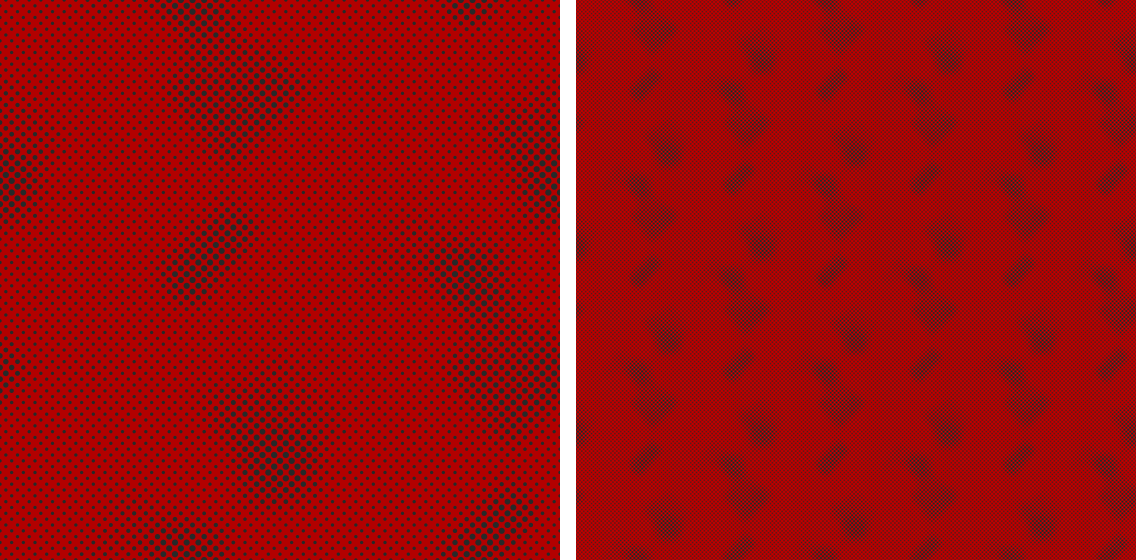
Left: one tile. Right: repeated 3 by 3.
Give the GLSL for this pattern, as a three.js fragment shader.

```glsl
// Halftone of dark round dots on red, on a square grid turned 45 degrees.
// Each dot takes its radius from a smooth value noise sampled at its centre,
// so soft patches of larger dots drift over an even field of small ones.

varying vec2 vUv;

const vec3 GROUND_COLOR = vec3(0.70, 0.0, 0.0);
const vec3 DOT_COLOR = vec3(0.145, 0.165, 0.16);
const float REPEATS = 48.0;       // staggered dot pairs across and down
const float NOISE_CELLS = 6.0;    // noise lattice steps per diagonal period
const float MIN_RADIUS = 0.20;    // in diagonal grid cells
const float MAX_RADIUS = 0.38;
const float PATCH_START = 0.45;   // noise level where dots begin to grow
const float PATCH_FULL = 0.95;    // noise level of the largest dots

float hash(vec2 p) {
  return fract(sin(dot(p, vec2(127.1, 311.7))) * 43758.5453);
}

// Lattice value that wraps after NOISE_CELLS steps
float latticeValue(vec2 p) {
  return hash(mod(p, NOISE_CELLS));
}

float wrappedNoise(vec2 p) {
  vec2 i = floor(p);
  vec2 f = fract(p);
  vec2 w = f * f * (3.0 - 2.0 * f);
  float low = mix(latticeValue(i), latticeValue(i + vec2(1.0, 0.0)), w.x);
  float high = mix(latticeValue(i + vec2(0.0, 1.0)), latticeValue(i + 1.0), w.x);
  return mix(low, high, w.y);
}

void main() {
  // Diagonal grid: both axes wrap across the canvas
  vec2 grid = REPEATS * vec2(vUv.x + vUv.y, vUv.x - vUv.y);
  vec2 center = floor(grid) + 0.5;

  // One radius per dot
  float level = wrappedNoise(center * NOISE_CELLS / REPEATS);
  float growth = smoothstep(PATCH_START, PATCH_FULL, level);
  float radius = mix(MIN_RADIUS, MAX_RADIUS, growth);

  // Dot edge softened over one screen pixel
  float pixel = length(vec2(dFdx(grid.x), dFdy(grid.x)));
  float edge = length(grid - center) - radius;
  float coverage = clamp(0.5 - edge / pixel, 0.0, 1.0);

  gl_FragColor = vec4(mix(GROUND_COLOR, DOT_COLOR, coverage), 1.0);
}
```
